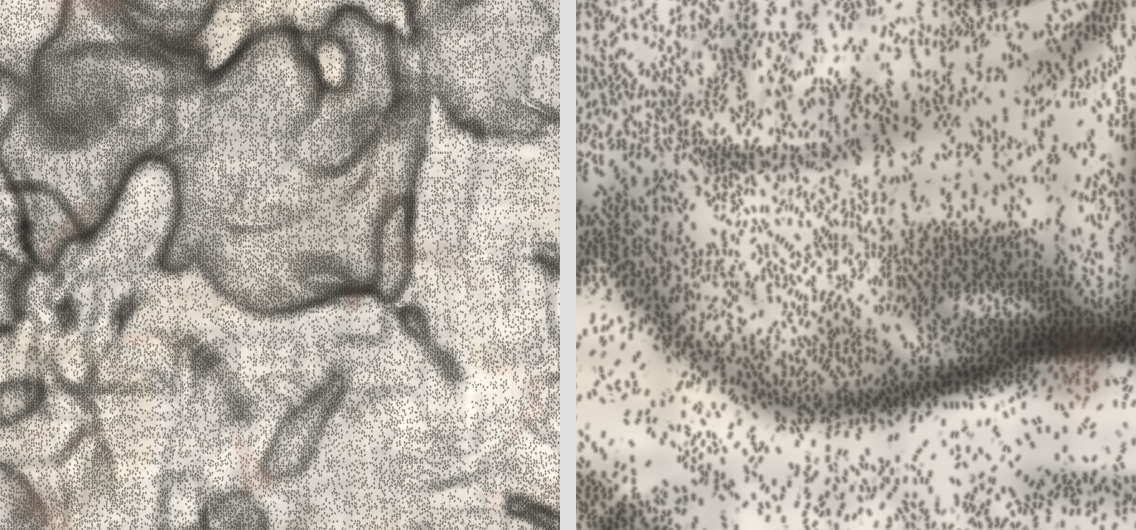
Left, the full canvas; right, a detail of the centre.
This pattern is drawn by a WebGL 2 fragment shader. Its source:

```glsl
#version 300 es
precision highp float;
// Stippled ink relief: short pen dabs on warm grey paper, packed densely
// along the winding contours of a warped noise field and thinned inside
// the pale islands, with faint woven grain and peach stains.

uniform vec2 u_resolution;
out vec4 fragColor;

const float DABS_ACROSS = 222.0;
const vec3 PAPER = vec3(0.925, 0.905, 0.875);
const vec3 INK = vec3(0.14, 0.13, 0.10);
const vec3 PEACH = vec3(0.94, 0.88, 0.79);
const vec3 RUST = vec3(0.78, 0.46, 0.38);

float hash(vec2 p) {
    return fract(sin(dot(p, vec2(127.1, 311.7))) * 43758.5453);
}

float noise(vec2 p) {
    vec2 i = floor(p), f = fract(p);
    f = f * f * f * (f * (f * 6.0 - 15.0) + 10.0);
    float low = mix(hash(i), hash(i + vec2(1, 0)), f.x);
    float high = mix(hash(i + vec2(0, 1)), hash(i + vec2(1, 1)), f.x);
    return mix(low, high, f.y);
}

// Noise on bent coordinates, which hides the square lattice.
float warpedNoise(vec2 q) {
    vec2 bend = vec2(noise(q * 0.9 + 17.3), noise(q * 0.9 + 41.9)) - 0.5;
    q += 1.5 * bend;
    return 0.72 * noise(q) + 0.28 * noise(q * 2.1 + 8.7);
}

// Approximate signed distance to a level line, positive on the high side.
float contourDistance(vec2 p, float scale, float seed, float level) {
    float e = 0.003;
    vec2 q = p * scale + seed;
    float h = warpedNoise(q);
    vec2 slope = vec2(warpedNoise(q + vec2(e * scale, 0)),
                      warpedNoise(q + vec2(0, e * scale))) - h;
    return (h - level) / max(length(slope) / e, 0.25 * scale);
}

// Dark ridge with separate falloff widths on its high and low sides.
float ridge(float d, float highWidth, float lowWidth) {
    float x = d / (d > 0.0 ? highWidth : lowWidth);
    return exp(-x * x);
}

// Fine vertical and horizontal streaks, centred on zero.
float weave(vec2 p) {
    return noise(p * vec2(85, 14)) + noise(p * vec2(14, 85) + 30.0) - 1.0;
}

float segmentDistance(vec2 p, vec2 halfAxis) {
    float t = clamp(dot(p, halfAxis) / dot(halfAxis, halfAxis), -1.0, 1.0);
    return length(p - halfAxis * t);
}

// Coverage by jittered dabs; each is drawn when its threshold is below density.
float stipple(vec2 p, float density, float softness) {
    vec2 cell = floor(p);
    float radius = mix(0.22, 0.31, clamp(density, 0.0, 1.0));
    float cover = 0.0;
    for (int y = -1; y <= 1; y++) {
        for (int x = -1; x <= 1; x++) {
            vec2 id = cell + vec2(x, y);
            vec2 jitter = vec2(hash(id + 3.1), hash(id + 7.7)) - 0.5;
            vec2 centre = id + 0.5 + 0.7 * jitter;
            float lean = 1.5 * (hash(id + 13.4) - 0.5);
            vec2 halfAxis = 0.19 * vec2(sin(lean), cos(lean));
            float d = segmentDistance(p - centre, halfAxis) - radius;
            float drawn = smoothstep(-0.06, 0.06, density - hash(id + 21.8));
            cover = max(cover, drawn * smoothstep(softness, -softness, d));
        }
    }
    return cover;
}

void main() {
    vec2 p = gl_FragCoord.xy / u_resolution.x;
    float top = smoothstep(0.1, 0.8, p.y);

    // Major coastlines with a thin core and a halo, then two sets of folds.
    float coast = contourDistance(p, 5.8, 5.0, 0.53);
    float fold = contourDistance(p, 8.5, 63.0, 0.5);
    float crease = contourDistance(p, 13.0, 27.0, 0.52);
    float inside = smoothstep(0.0, 0.03, coast);
    float calm = inside * mix(0.35, 0.8, top);
    float strength = mix(0.35, 1.1, noise(p * 5.0 + 90.0)) * mix(0.75, 1.0, top);
    float core = ridge(coast, 0.007, 0.011);
    float halo = ridge(coast, 0.014, 0.038);
    float coastInk = strength * (0.5 * core + 0.5 * halo);
    float foldInk = (1.0 - calm) * smoothstep(0.15, 0.85, noise(p * 6.0 + 51.0))
                  * ridge(fold, 0.010, 0.022);
    float creaseInk = (1.0 - calm) * smoothstep(0.3, 0.9, noise(p * 7.0 + 19.0))
                    * ridge(crease, 0.009, 0.014);

    // Share of dabs drawn at this place.
    float density = mix(0.56, 0.42, inside) + 0.60 * coastInk;
    density += 0.45 * foldInk + 0.35 * creaseInk;
    density += 0.26 * weave(p) + 0.26 * (noise(p * 19.0 + 12.0) - 0.5);
    density += 0.24 * (noise(p * 70.0) - 0.5);

    // Paper tone, stains and a soft wash beneath the dense ink.
    float stain = smoothstep(0.5, 0.85, warpedNoise(p * 6.0 + 33.0));
    float blush = smoothstep(0.68, 0.9, warpedNoise(p * 9.0 + 71.0));
    float tone = mix(0.91, 0.98, inside) + 0.16 * (warpedNoise(p * 7.0 + 25.0) - 0.5);
    tone += 0.09 * weave(p * 0.7 + 4.0);
    vec3 color = mix(PAPER, PEACH, 0.5 * stain * mix(0.4, 1.0, inside));
    color = mix(color, RUST, 0.11 * blush) * tone;
    color *= 1.0 - 0.55 * coastInk;
    color *= 1.0 - 0.36 * foldInk - 0.22 * creaseInk;

    // Dabs keep a slightly blurred rim at every canvas size.
    float softness = max(0.40, 0.75 * DABS_ACROSS / u_resolution.x);
    float ink = stipple(p * DABS_ACROSS, density, softness);
    vec3 dabColor = mix(INK, RUST, 0.25 * blush);
    fragColor = vec4(mix(color, dabColor, 0.58 * ink), 1.0);
}
```
